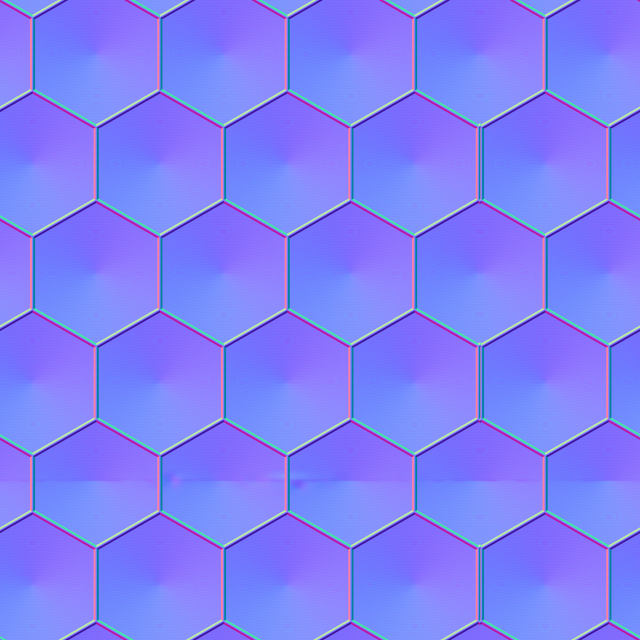
A Shadertoy shader for this texture map:

```glsl
// Tangent-space normal map of shallow conical hexagon tiles with bevelled grooves and a smeared seam.

// Layout, in canvas units
const float CELL_WIDTH = 0.199;
const float ROW_PITCH = 0.1711;
const vec2 CELL_ORIGIN = vec2(0.1503, 0.9154);
const float COLUMN_SEAM = 0.7505;   // a thin strip repeats right of this line
const float COLUMN_REPEAT = 0.005;
const float ROW_SEAM = 0.2487;      // a strip is missing below this line
const float ROW_CUT = 0.0266;

// Relief, widths in cell widths
const float GROOVE_FLOOR = 0.005;
const float BEVEL_END = 0.0205;
const float LIP_END = 0.027;
const float EDGE_BLUR = 0.003;
const float BEVEL_TILT = 0.98;
const float LIP_TILT = 0.22;
const vec2 CONE_TILT = vec2(0.14, 0.17);
const float RING_TILT = 0.035;
const float WEAVE_TILT = 0.025;
const float GRAIN_TILT = 0.025;
const float SMEAR_TILT = 0.32;

const int SAMPLES = 3;
const float TAU = 6.2831853;
const vec2 HEX_PERIOD = vec2(1.0, 1.7320508);
const vec2 HEX_SLANT = vec2(0.5, 0.8660254);

float hash(vec2 p) {
    vec3 q = fract(vec3(p.xyx) * 0.1031);
    q += dot(q, q.yzx + 33.33);
    return fract((q.x + q.y) * q.z);
}

float valueNoise(vec2 p) {
    vec2 i = floor(p), f = fract(p);
    f = f * f * (3.0 - 2.0 * f);
    float low = mix(hash(i), hash(i + vec2(1, 0)), f.x);
    float high = mix(hash(i + vec2(0, 1)), hash(i + vec2(1, 1)), f.x);
    return mix(low, high, f.y);
}

vec2 noiseSlope(vec2 p) {
    const vec2 e = vec2(0.15, 0.0);
    return vec2(valueNoise(p + e.xy) - valueNoise(p - e.xy),
                valueNoise(p + e.yx) - valueNoise(p - e.yx)) / (2.0 * e.x);
}

// Position relative to the nearest cell centre
vec2 hexLocal(vec2 p) {
    vec2 a = mod(p + 0.5 * HEX_PERIOD, HEX_PERIOD) - 0.5 * HEX_PERIOD;
    vec2 b = mod(p, HEX_PERIOD) - 0.5 * HEX_PERIOD;
    return dot(a, a) < dot(b, b) ? a : b;
}

// Faint elliptical zones around a lobe
float zoneRings(vec2 offset, float aspect) {
    offset.y *= aspect;
    float d2 = dot(offset, offset) / 0.0045;
    return cos(TAU * d2) * exp(-0.25 * d2);
}

vec2 faceTilt(vec2 local, vec2 uv) {
    vec2 tilt = CONE_TILT * local / (length(local) + 0.015);
    vec2 a = abs(local);
    float rings = zoneRings(a - vec2(0.35, 0.0), 1.5)
                + zoneRings(a - vec2(0.0, 0.33), 1.2);
    float weave = sin(TAU * 45.0 * (a.y + 0.25 * a.x * a.x));
    tilt += rings * RING_TILT * vec2(0.5, 1.0);
    tilt.y += weave * WEAVE_TILT;
    return tilt + GRAIN_TILT * (valueNoise(uv * 300.0) - 0.5);
}

// Wear along the horizontal seam, strongest beside the upright grooves
vec2 smearTilt(vec2 uv, vec2 local) {
    float dy = uv.y - ROW_SEAM;
    float span = smoothstep(0.12, 0.22, uv.x) * smoothstep(0.72, 0.62, uv.x);
    float nearGroove = smoothstep(0.3, 0.42, abs(local.x));
    float patches = smoothstep(0.35, 0.7, valueNoise(vec2(uv.x * 14.0, 3.0)));
    float strength = span * (0.2 * patches + 0.8 * nearGroove * (0.4 + 0.6 * patches));
    float band = exp(-pow(dy / 0.014, 2.0));
    float crease = exp(-pow(dy / 0.0025, 2.0)) * valueNoise(vec2(uv.x * 60.0, 9.0));
    vec2 bumps = noiseSlope(uv * vec2(45.0, 60.0));
    return band * strength * SMEAR_TILT * bumps + vec2(0.0, 0.12 * crease);
}

vec3 normalColor(vec2 uv) {
    // Seams shift the lattice
    vec2 pos = uv;
    pos.x -= COLUMN_REPEAT * step(COLUMN_SEAM, uv.x);
    pos.y -= ROW_CUT * (1.0 - step(ROW_SEAM, uv.y));
    vec2 local = hexLocal((pos - CELL_ORIGIN) * vec2(1.0 / CELL_WIDTH, HEX_SLANT.y / ROW_PITCH));

    // Nearest side and its outward direction
    vec2 a = abs(local);
    float slant = dot(a, HEX_SLANT);
    float edge = 0.5 - max(a.x, slant);
    vec2 outward = sign(local) * (a.x > slant ? vec2(1.0, 0.0) : HEX_SLANT);

    // Face, lip, bevel and groove floor
    float aboveFloor = smoothstep(GROOVE_FLOOR - EDGE_BLUR, GROOVE_FLOOR + EDGE_BLUR, edge);
    float onFace = smoothstep(BEVEL_END - EDGE_BLUR, BEVEL_END + EDGE_BLUR, edge);
    float lip = onFace * (1.0 - smoothstep(BEVEL_END, LIP_END, edge));
    vec2 tilt = faceTilt(local, uv) + smearTilt(uv, local) - outward * LIP_TILT * lip;
    tilt = mix(outward * BEVEL_TILT * aboveFloor, tilt, onFace);

    // Green grows downward
    float facing = sqrt(max(0.0, 1.0 - dot(tilt, tilt)));
    return 0.5 + 0.5 * vec3(tilt.x, -tilt.y, facing);
}

void mainImage(out vec4 fragColor, in vec2 fragCoord) {
    vec3 sum = vec3(0.0);
    for (int i = 0; i < SAMPLES * SAMPLES; i++) {
        vec2 jitter = (vec2(i % SAMPLES, i / SAMPLES) + 0.5) / float(SAMPLES) - 0.5;
        sum += normalColor((fragCoord + jitter) / iResolution.xy);
    }
    fragColor = vec4(sum / float(SAMPLES * SAMPLES), 1.0);
}
```
